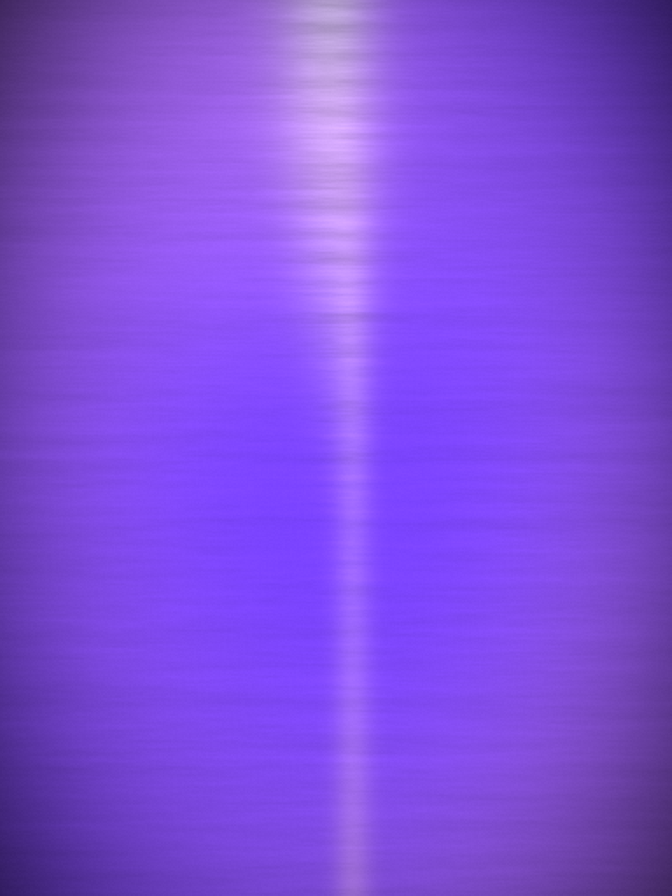
Write a Shadertoy shader that draws this texture.

```glsl
float hash(vec2 p) {
    return fract(sin(dot(p, vec2(127.1, 311.7))) * 43758.5453);
}

float valueNoise(vec2 p) {
    vec2 cell = floor(p), f = fract(p);
    f = f * f * (3.0 - 2.0 * f);
    return mix(mix(hash(cell), hash(cell + vec2(1, 0)), f.x),
               mix(hash(cell + vec2(0, 1)), hash(cell + vec2(1, 1)), f.x), f.y);
}

// Long horizontal scratches at several scales, centred on zero
float brushedGrain(vec2 uv) {
    float sum = 0.0, weight = 0.45;
    vec2 scale = vec2(2.0, 65.0);
    for (int i = 0; i < 4; i++) {
        sum += weight * (valueNoise(uv * scale + float(i) * 17.3) - 0.5);
        scale *= vec2(2.6, 1.9);
        weight *= 0.85;
    }
    return sum;
}

float bell(float x, float width) {
    return exp(-x * x / (width * width));
}

void mainImage(out vec4 fragColor, in vec2 fragCoord) {
    vec2 uv = fragCoord / iResolution.xy;
    vec2 p = uv * 2.0 - 1.0;
    vec2 p2 = p * p;

    // Violet metal, warmer away from the centre and along one diagonal
    float warmth = smoothstep(0.15, 1.0, length(vec2(p.x, (p.y + 0.05) * 0.85)));
    warmth *= clamp(0.75 - 0.5 * p.x * p.y, 0.0, 1.2);
    vec3 color = mix(vec3(0.48, 0.265, 1.0), vec3(0.62, 0.375, 0.98), warmth);

    // Broad pink haze in the upper half, stronger on the left
    float haze = smoothstep(0.42, 0.9, uv.y) * bell(uv.x - 0.37, 0.27);
    color = mix(color, vec3(0.72, 0.46, 1.0), haze * 0.6);

    // Vignette
    float falloff = 0.38 * p2.x * p2.x + 0.19 * p2.y * p2.y + 0.4 * p2.x * p2.y;
    color *= exp(-falloff);

    // Pale reflection, widening towards the top with a firmer right side
    float rise = smoothstep(0.38, 0.92, uv.y);
    float offset = uv.x - mix(0.525, 0.495, rise);
    float width = offset < 0.0 ? mix(0.045, 0.085, rise) : mix(0.03, 0.068, rise);
    float beam = bell(offset, width);
    vec3 paleColor = mix(vec3(0.86, 0.71, 0.97), vec3(0.72, 0.66, 0.80),
                         smoothstep(0.84, 1.0, uv.y));
    color = mix(color, paleColor, beam * rise * 0.86);

    // Thin streak running down to the bottom edge
    float streak = bell(uv.x - 0.525, 0.028) * (1.0 - rise);
    color += vec3(0.12, 0.13, 0.0) * streak;

    // Brushed finish, most visible in the reflection
    float grain = brushedGrain(uv);
    color *= 1.0 + grain * (0.085 + 0.12 * beam * smoothstep(0.1, 0.6, uv.y));
    color += (hash(floor(uv * vec2(384, 512))) - 0.5) * 0.012;

    fragColor = vec4(clamp(color, 0.0, 1.0), 1.0);
}
```
